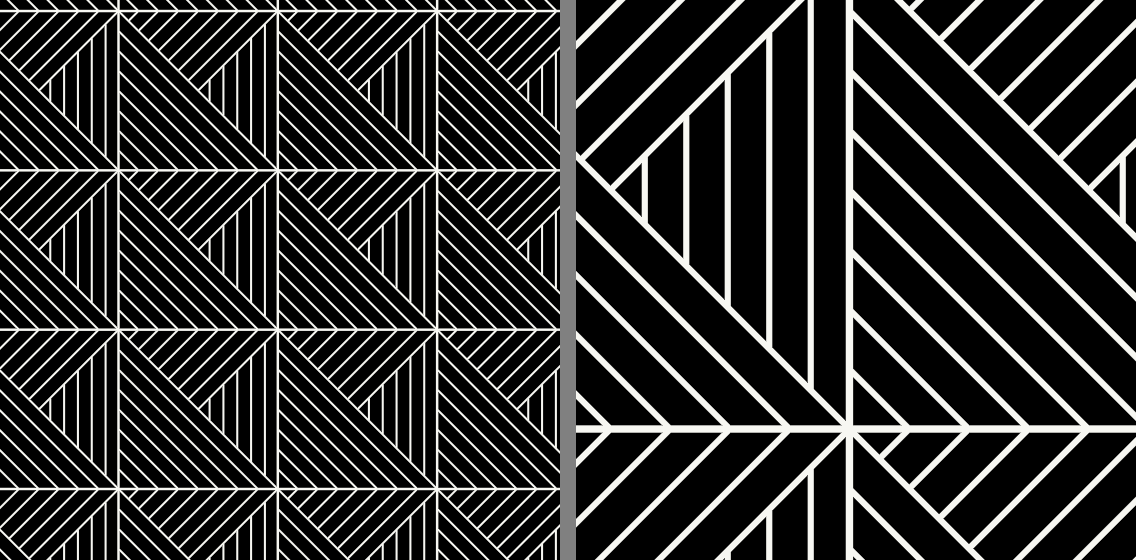
Left: the whole. Right: its middle third, enlarged.
Write a WebGL 1 fragment shader that draws this pattern.

```glsl
precision highp float;
// Square tiles split into three triangles, each hatched in its own direction with pale lines on black.

uniform vec2 u_resolution;

const vec3 INK = vec3(0.97, 0.97, 0.95);
const vec3 GROUND = vec3(0.0);
const float TILE_SIZE = 0.2845;                 // share of the canvas
const vec2 TILE_ORIGIN = vec2(0.2116, 0.1268);  // lower left corner of one tile

// The lengths below are in tile units.
const float BORDER_WIDTH = 0.0155;
const float HATCH_WIDTH = 0.0129;
const float DIAGONAL_STEP = 0.125;
const float UPRIGHT_STEP = 0.0868;
const float UPRIGHT_START = 0.081;
const float SQRT_HALF = 0.70710678;

// Distance from x to the nearest multiple of the spacing.
float repeatDistance(float x, float spacing) {
    return abs(fract(x / spacing + 0.5) - 0.5) * spacing;
}

// Distance to the hatching of the triangle that holds p.
float hatchDistance(vec2 p) {
    float falling = p.x + p.y;
    float rising = p.x - p.y;

    // Lower left: lines parallel to the main diagonal.
    if (falling < 1.0) {
        return repeatDistance(falling, DIAGONAL_STEP) * SQRT_HALF;
    }
    // Top: lines parallel to the short diagonal.
    if (rising < 0.0) {
        return repeatDistance(rising, DIAGONAL_STEP) * SQRT_HALF;
    }
    // Right: upright lines counted from the right side.
    return repeatDistance(1.0 - p.x - UPRIGHT_START, UPRIGHT_STEP);
}

// Distance to the long diagonal and the half diagonal that meets it.
float dividerDistance(vec2 p) {
    float longDiagonal = abs(p.x + p.y - 1.0) * SQRT_HALF;
    float along = max(p.x + p.y, 1.0) * 0.5;
    float halfDiagonal = length(p - vec2(along));
    return min(longDiagonal, halfDiagonal);
}

// Distance to the sides of the tile.
float borderDistance(vec2 p) {
    vec2 side = min(p, 1.0 - p);
    return min(side.x, side.y);
}

// Pixel coverage of a line of the given width.
float lineCoverage(float dist, float width, float pixel) {
    return clamp(0.5 + (0.5 * width - dist) / pixel, 0.0, 1.0);
}

void main() {
    float canvas = min(u_resolution.x, u_resolution.y);
    float pixel = 1.0 / (canvas * TILE_SIZE);
    vec2 p = fract((gl_FragCoord.xy / canvas - TILE_ORIGIN) / TILE_SIZE);

    float inner = min(hatchDistance(p), dividerDistance(p));
    float ink = max(lineCoverage(inner, HATCH_WIDTH, pixel),
                    lineCoverage(borderDistance(p), BORDER_WIDTH, pixel));

    gl_FragColor = vec4(mix(GROUND, INK, ink), 1.0);
}
```
